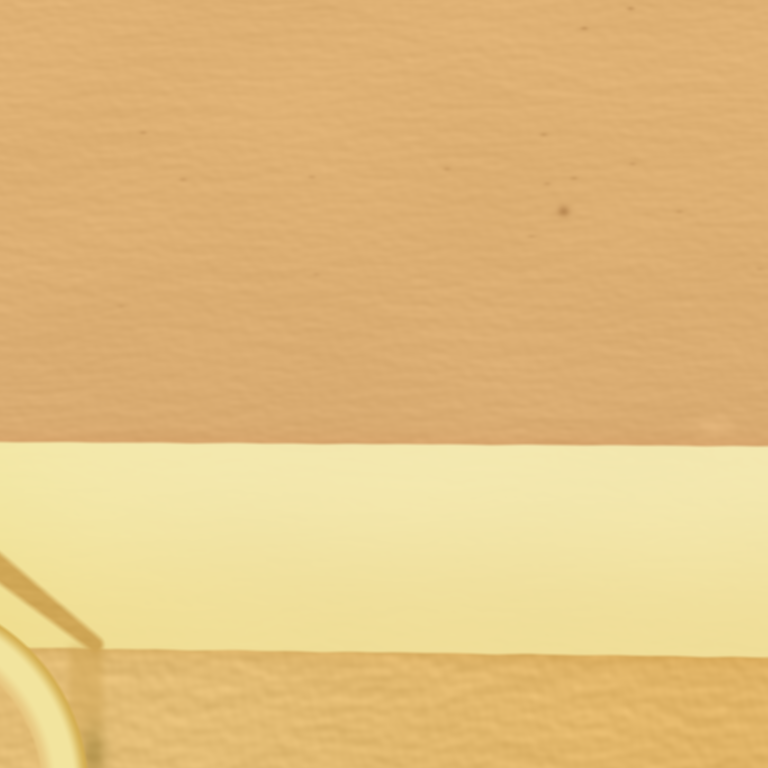
This texture is drawn by a Shadertoy shader. Its source:

```glsl
// A painted wall above a pale skirting ledge and an ochre base strip,
// with a looped cable and its shadow at the lower left. Layers are blended
// by soft distance edges; gradient noise gives brushed relief and blotches.

const vec3 WALL_TOP = vec3(0.872, 0.692, 0.452);
const vec3 WALL_LOW = vec3(0.852, 0.672, 0.442);
const vec3 LEDGE_TOP = vec3(0.952, 0.908, 0.685);
const vec3 LEDGE_LOW = vec3(0.940, 0.870, 0.595);
const vec3 BASE_LEFT = vec3(0.890, 0.740, 0.460);
const vec3 BASE_RIGHT = vec3(0.880, 0.705, 0.400);
const vec3 SHADOW = vec3(0.800, 0.630, 0.310);
const vec3 CABLE = vec3(0.950, 0.895, 0.620);
const vec3 CABLE_RIM = vec3(0.830, 0.680, 0.310);
const vec3 CABLE_INNER = vec3(0.910, 0.780, 0.500);

const float WALL_EDGE = 0.4245;     // heights at the left side
const float LEDGE_EDGE = 0.1570;
const float WALL_TILT = -0.0055;
const float LEDGE_TILT = -0.0130;
const float EDGE_SOFT = 0.0030;
const float WALL_RELIEF = 0.026;
const float BASE_RELIEF = 0.050;

const vec2 LOOP_CENTER = vec2(-0.143, -0.0286);
const float LOOP_RADIUS = 0.228;
const float LOOP_HALF_WIDTH = 0.030;
const vec2 SHADOW_START = vec2(-0.050, 0.299);
const vec2 SHADOW_END = vec2(0.124, 0.161);
const vec2 MAIN_PIT = vec2(0.734, 0.725);
const vec2 CHIP = vec2(0.930, 0.441);
const int PIT_COUNT = 16;

vec2 hash2(vec2 p) {
    vec3 q = fract(p.xyx * vec3(0.1031, 0.1030, 0.0973));
    q += dot(q, q.yzx + 33.33);
    return fract((q.xx + q.yz) * q.zy);
}

float gradientDot(vec2 cell, vec2 offset) {
    float angle = 6.2832 * hash2(cell).x;
    return dot(vec2(cos(angle), sin(angle)), offset);
}

float gradientNoise(vec2 p) {
    vec2 i = floor(p), f = p - i;
    vec2 u = f * f * f * (f * (f * 6.0 - 15.0) + 10.0);
    vec2 e = vec2(1.0, 0.0);
    return mix(mix(gradientDot(i, f), gradientDot(i + e, f - e), u.x),
               mix(gradientDot(i + e.yx, f - e.yx), gradientDot(i + 1.0, f - 1.0), u.x), u.y);
}

// Brushed paint height, stretched along the strokes
float paintHeight(vec2 p) {
    p.y += 0.006 * gradientNoise(p * 7.0);
    return gradientNoise(p * vec2(13.0, 62.0))
         + 0.6 * gradientNoise(p * vec2(42.0, 110.0) + 31.0)
         + 0.4 * gradientNoise(p * 85.0 + 67.0);
}

float relief(vec2 p) {
    return paintHeight(p + vec2(0.002, 0.004)) - paintHeight(p);
}

float blob(vec2 p, vec2 size) {
    p /= size;
    return exp(-dot(p, p));
}

// Coverage below an edge, given signed height above it
float below(float height, float softness) {
    return 1.0 - smoothstep(-softness, softness, height);
}

void mainImage(out vec4 fragColor, in vec2 fragCoord) {
    vec2 uv = fragCoord / iResolution.xy;
    float soft = max(EDGE_SOFT, 1.0 / iResolution.y);
    float bump = relief(uv);
    float blotch = gradientNoise(uv * vec2(4.0, 7.0) + 9.0);
    float wobble = gradientNoise(vec2(uv.x * 18.0, 3.0));

    // Wall with scattered pits and a pale chip
    float wallY = uv.y - WALL_EDGE - WALL_TILT * uv.x - 0.0015 * wobble;
    vec3 wall = mix(WALL_LOW, WALL_TOP, smoothstep(0.0, 0.45, wallY));
    wall += WALL_RELIEF * bump + 0.012 * blotch;
    wall -= vec3(0.015, 0.035, 0.030) * exp(-abs(wallY) / 0.012);
    float pits = blob(uv - MAIN_PIT, vec2(0.008, 0.007));
    for (int i = 0; i < PIT_COUNT; i++) {
        vec2 h = hash2(vec2(float(i) + 4.0, 17.0));
        vec2 place = vec2(h.x, mix(0.43, 0.99, h.y));
        pits += 0.55 * h.y * blob(uv - place, vec2(0.005, 0.003));
    }
    wall -= vec3(0.13, 0.14, 0.12) * pits;
    wall += 0.035 * blob(uv - CHIP, vec2(0.024, 0.014));

    // Ledge: smooth and slightly yellower to the left
    float ledgeY = uv.y - LEDGE_EDGE - LEDGE_TILT * uv.x - 0.002 * wobble;
    vec3 ledge = mix(LEDGE_LOW, LEDGE_TOP, smoothstep(0.0, 0.26, ledgeY));
    ledge.b -= 0.035 * exp(-uv.x * 5.0);
    ledge += 0.004 * bump + 0.006 * blotch;

    // Base strip
    vec3 base = mix(BASE_LEFT, BASE_RIGHT, smoothstep(0.1, 1.0, uv.x));
    base += BASE_RELIEF * relief(uv * vec2(1.0, 0.7) + 5.0) + 0.02 * blotch;
    base -= vec3(0.035, 0.045, 0.06) * exp(-abs(ledgeY) / 0.010);

    vec3 color = mix(wall, ledge, below(wallY, soft));
    color = mix(color, base, below(ledgeY, soft));

    // Tapered shadow on the ledge, then a faint one falling down the base
    vec2 axis = SHADOW_END - SHADOW_START;
    float along = clamp(dot(uv - SHADOW_START, axis) / dot(axis, axis), 0.0, 1.0);
    float reach = length(uv - SHADOW_START - axis * along) - mix(0.018, 0.010, along);
    float drop = smoothstep(0.080, 0.100, uv.x) * below(uv.x - 0.134, 0.010) * below(uv.y - 0.158, 0.012);
    color = mix(color, SHADOW, 0.45 * drop * mix(0.65, 1.0, smoothstep(0.0, 0.15, uv.y)));
    color -= vec3(0.13, 0.10, 0.09) * blob(uv - vec2(0.122, 0.020), vec2(0.016, 0.035));
    color = mix(color, SHADOW + 0.03 * bump, 0.92 * below(reach, 0.005));

    // Cable loop: rim dark outside, warm inside
    float radial = (length(uv - LOOP_CENTER) - LOOP_RADIUS) / LOOP_HALF_WIDTH;
    vec3 cable = mix(CABLE, CABLE_RIM, smoothstep(0.35, 1.0, radial));
    cable = mix(cable, CABLE_INNER, smoothstep(0.3, 1.0, -radial));
    color = mix(color, cable, below((abs(radial) - 1.0) * LOOP_HALF_WIDTH, soft));

    fragColor = vec4(clamp(color, 0.0, 1.0), 1.0);
}
```
